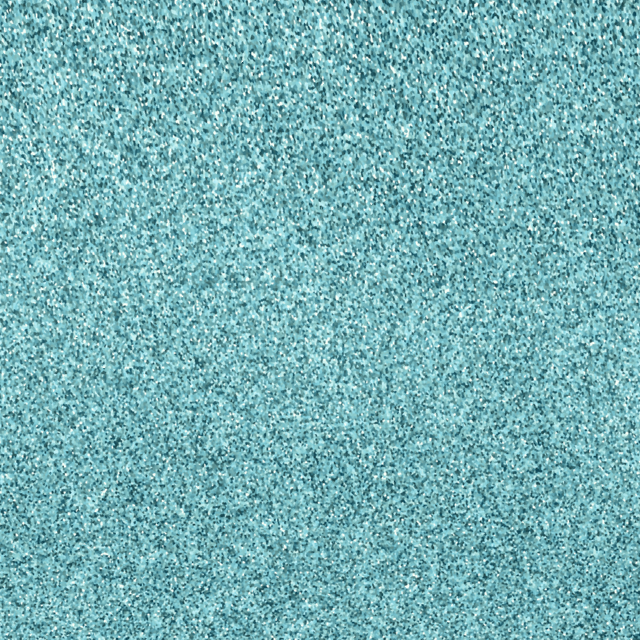
Reproduce this texture procedurally as a WebGL 2 fragment shader.

```glsl
#version 300 es
precision highp float;

uniform vec2 u_resolution;
out vec4 fragColor;

#define GRAINS_ACROSS 325.0
#define GRAINS_UP 325.0
#define TOP_STRETCH 65.0
#define TOP_LEAN 30.0
#define SOFTNESS 0.0023
#define SHADE_SCALE 3.5
#define SHADE_AMOUNT 0.11
#define BAND_AMOUNT 0.05
#define SPARKLE_SHARE 0.022
#define SPARKLE_TOP 0.045
#define HUE_SPREAD 0.08
#define SAMPLES 4

const vec3 SPARKLE_COLOR = vec3(0.97, 1.0, 0.97);

// Glitter tones from shadowed to lit, spaced by equal shares of area
const vec3 TONES[6] = vec3[6](
    vec3(0.08, 0.28, 0.32), vec3(0.295, 0.53, 0.555),
    vec3(0.42, 0.665, 0.69), vec3(0.50, 0.765, 0.785),
    vec3(0.58, 0.845, 0.865), vec3(0.80, 0.96, 0.96));

// Integer hash giving three independent values in 0..1
vec3 hash3(vec2 cell) {
    uvec3 v = uvec3(ivec3(ivec2(cell), 17)) * 1664525u + 1013904223u;
    v.x += v.y * v.z;
    v.y += v.z * v.x;
    v.z += v.x * v.y;
    v ^= v >> 16u;
    v.x += v.y * v.z;
    v.y += v.z * v.x;
    v.z += v.x * v.y;
    return vec3(v >> 8u) / 16777216.0;
}

float cornerSlope(vec2 corner, vec2 offset) {
    float angle = 6.28319 * hash3(corner + 900.0).x;
    return dot(vec2(cos(angle), sin(angle)), offset);
}

float gradientNoise(vec2 p) {
    vec2 i = floor(p), f = fract(p);
    vec2 w = f * f * f * (f * (f * 6.0 - 15.0) + 10.0);
    vec2 e = vec2(1.0, 0.0);
    float low = mix(cornerSlope(i, f), cornerSlope(i + e, f - e), w.x);
    float high = mix(cornerSlope(i + e.yx, f - e.yx), cornerSlope(i + 1.0, f - 1.0), w.x);
    return mix(low, high, w.y);
}

float layeredNoise(vec2 p) {
    float sum = 0.0, amplitude = 0.6;
    for (int i = 0; i < 4; i++) {
        sum += amplitude * gradientNoise(p);
        p = p * 2.1 + 7.3;
        amplitude *= 0.55;
    }
    return sum;
}

// Broad uneven lighting with a soft bright band across the middle
float sheetShade(vec2 uv) {
    float band = (uv.y - 0.5 + 0.1 * (uv.x - 0.5)) / 0.17;
    float side = (0.5 - uv.x) * 0.04;
    return SHADE_AMOUNT * layeredNoise(uv * SHADE_SCALE) + BAND_AMOUNT * exp(-band * band) + side - 0.02;
}

// Grains grow taller and lean over toward the top
vec2 grainSpace(vec2 uv) {
    return vec2(uv.x * GRAINS_ACROSS + TOP_LEAN * uv.y * uv.y,
                uv.y * (GRAINS_UP - TOP_STRETCH * uv.y));
}

// Cell of the closest scattered grain
vec2 nearestGrain(vec2 p) {
    vec2 base = floor(p), nearest = base;
    float best = 9.0;
    for (int y = -1; y <= 1; y++) {
        for (int x = -1; x <= 1; x++) {
            vec2 cell = base + vec2(x, y);
            vec2 d = cell + hash3(cell).xy - p;
            float dist = dot(d, d);
            if (dist < best) {
                best = dist;
                nearest = cell;
            }
        }
    }
    return nearest;
}

vec3 toneRamp(float level) {
    float t = clamp(level, 0.0, 0.999) * 5.0;
    int i = int(t);
    return mix(TONES[i], TONES[i + 1], fract(t));
}

vec3 grainColor(vec2 uv, float shade, float sparkleShare) {
    vec3 rnd = hash3(nearestGrain(grainSpace(uv)) + 4000.0);
    vec3 color = toneRamp(rnd.x + shade);
    color += HUE_SPREAD * (rnd.y - 0.5) * vec3(-1.0, 0.0, 0.7);
    return mix(color, SPARKLE_COLOR, step(1.0 - sparkleShare, rnd.z));
}

void main() {
    vec2 uv = gl_FragCoord.xy / u_resolution;
    float shade = sheetShade(uv);
    float glint = smoothstep(0.35, 1.0, uv.y) * (1.1 - 0.7 * uv.x);
    float sparkleShare = SPARKLE_SHARE + SPARKLE_TOP * glint;

    // Average sub-samples over a small window for soft grain edges
    vec2 window = max(vec2(SOFTNESS), 1.0 / u_resolution);
    vec3 sum = vec3(0.0);
    for (int y = 0; y < SAMPLES; y++) {
        for (int x = 0; x < SAMPLES; x++) {
            vec2 offset = (vec2(x, y) + 0.5) / float(SAMPLES) - 0.5;
            sum += grainColor(uv + offset * window, shade, sparkleShare);
        }
    }
    fragColor = vec4(sum / float(SAMPLES * SAMPLES), 1.0);
}
```
